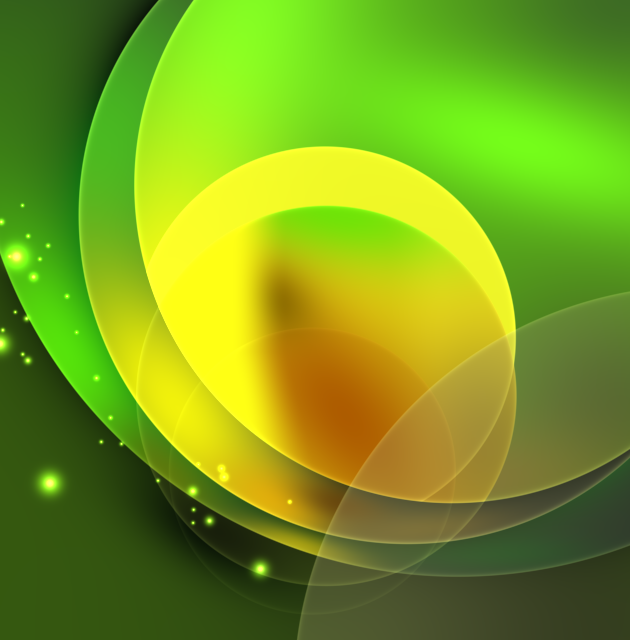
Give the GLSL for this background, as a WebGL 2 fragment shader.

```glsl
#version 300 es
precision highp float;
// Overlapping translucent discs in glowing green, yellow and amber, with sparkles along a curved rim.
uniform vec2 u_resolution;
out vec4 fragColor;

const vec3 YELLOW = vec3(1.0, 1.0, 0.08);
const vec3 LIME = vec3(0.46, 1.0, 0.1);
const vec3 AMBER = vec3(0.68, 0.36, 0.0);
const vec3 NIGHT = vec3(0.02, 0.05, 0.02);

float circle(vec2 p, vec2 center, float radius) {
    return length(p - center) - radius;
}

float cover(float d, float px) {
    return smoothstep(px, -px, d);
}

// Bright line just inside an edge
float rim(float d, float px) {
    return cover(d, px) * exp(min(d, 0.0) / 0.003);
}

// Dark falloff outside an edge
vec3 shadow(vec3 c, float d, float width, float amount, vec3 tint) {
    return mix(c, tint, amount * exp(-max(d, 0.0) / width));
}

// Soft tilted ellipse of colour
vec3 glow(vec3 c, vec2 p, vec2 center, vec2 size, float tilt, vec3 tint) {
    float s = sin(tilt), k = cos(tilt);
    vec2 q = mat2(k, -s, s, k) * (p - center) / size;
    return mix(c, tint, exp(-dot(q, q)));
}

vec3 sparkle(vec3 c, vec2 p, vec2 center, float size) {
    float d = length(p - center) / size;
    return c + vec3(0.5, 0.85, 0.08) * exp(-d * d * 0.7) + vec3(0.6, 0.5, 0.4) * exp(-d * d * 5.0);
}

float hash(float n) {
    return fract(sin(n * 12.9898) * 43758.5453);
}

vec3 backdrop(vec2 p) {
    vec3 c = vec3(0.21, 0.35, 0.06);
    c = glow(c, p, vec2(0.85, 0.0), vec2(0.45, 0.25), 0.0, vec3(0.16, 0.2, 0.09));
    return glow(c, p, vec2(0.34, 0.17), vec2(0.13, 0.06), -0.5, NIGHT);
}

vec3 outerBand(vec2 p) {
    vec3 c = vec3(0.14, 0.18, 0.14);
    c = glow(c, p, vec2(0.0, 0.82), vec2(0.35, 0.36), 0.0, vec3(0.22, 0.44, 0.09));
    c = glow(c, p, vec2(0.11, 0.45), vec2(0.25, 0.13), -1.0, vec3(0.36, 0.92, 0.04));
    c = glow(c, p, vec2(0.27, 0.26), vec2(0.1, 0.05), -0.7, vec3(0.38, 0.45, 0.02));
    c = glow(c, p, vec2(0.47, 0.15), vec2(0.1, 0.025), -0.28, vec3(0.9, 0.75, 0.06));
    return glow(c, p, vec2(0.78, 0.135), vec2(0.15, 0.03), 0.0, vec3(0.1, 0.27, 0.12));
}

vec3 middleBand(vec2 p) {
    vec3 c = vec3(0.2, 0.22, 0.17);
    c = glow(c, p, vec2(0.16, 0.78), vec2(0.25, 0.32), 0.0, vec3(0.28, 0.72, 0.13));
    c = glow(c, p, vec2(0.28, 0.36), vec2(0.26, 0.12), -0.95, vec3(1.0, 1.0, 0.02));
    c = glow(c, p, vec2(0.43, 0.22), vec2(0.1, 0.05), -0.4, vec3(0.95, 0.72, 0.02));
    c = glow(c, p, vec2(0.54, 0.21), vec2(0.08, 0.03), -0.3, vec3(0.42, 0.25, 0.03));
    return glow(c, p, vec2(0.66, 0.175), vec2(0.13, 0.03), 0.1, vec3(0.44, 0.36, 0.14));
}

vec3 innerDisc(vec2 p) {
    vec3 c = vec3(0.33, 0.65, 0.1);
    c = glow(c, p, vec2(0.98, 1.0), vec2(0.22, 0.14), 0.0, vec3(0.24, 0.42, 0.14));
    c = glow(c, p, vec2(0.82, 0.77), vec2(0.34, 0.1), -0.3, LIME);
    c = glow(c, p, vec2(0.37, 0.92), vec2(0.38, 0.17), 1.2, vec3(0.5, 1.0, 0.14));
    c = glow(c, p, vec2(0.95, 0.36), vec2(0.22, 0.2), 0.0, vec3(0.28, 0.37, 0.14));
    c = glow(c, p, vec2(0.72, 0.25), vec2(0.25, 0.09), 0.0, vec3(0.48, 0.42, 0.14));
    return glow(c, p, vec2(0.27, 0.5), vec2(0.17, 0.3), 0.0, YELLOW);
}

vec3 core(vec2 p) {
    vec3 c = vec3(0.9, 0.83, 0.07);
    c = glow(c, p, vec2(0.52, 0.67), vec2(0.25, 0.08), -0.15, vec3(0.43, 0.9, 0.03));
    c = glow(c, p, vec2(0.76, 0.3), vec2(0.13, 0.18), 0.0, vec3(0.58, 0.5, 0.1));
    c = glow(c, p, vec2(0.54, 0.35), vec2(0.22, 0.11), -0.9, AMBER);
    c = glow(c, p, vec2(0.43, 0.53), vec2(0.07, 0.05), -0.8, vec3(0.55, 0.42, 0.0));
    float fold = 0.41 + 0.25 * max(0.45 - p.y, 0.0);
    return mix(c, YELLOW, smoothstep(fold + 0.04, fold - 0.05, p.x));
}

void main() {
    vec2 p = gl_FragCoord.xy / u_resolution.y;
    float px = 1.0 / u_resolution.y;
    vec2 outerCenter = vec2(0.716, 0.859);
    float outer = circle(p, outerCenter, 0.76);
    float middle = circle(p, vec2(0.637, 0.664), 0.514);
    float inner = circle(p, vec2(0.707, 0.711), 0.497);
    float ring = circle(p, vec2(0.508, 0.473), 0.298);
    float heart = circle(p, vec2(0.51, 0.3815), 0.297);
    float small = circle(p, vec2(0.488, 0.264), 0.224);
    float veil = circle(p, vec2(1.094, -0.081), 0.635);

    // Nested large discs with shaded outer edges
    vec3 c = shadow(backdrop(p), outer, 0.05, 0.5, NIGHT);
    float upper = smoothstep(0.35, 1.0, p.y);
    vec3 band = shadow(outerBand(p), middle, 0.035, 0.35 + 0.55 * upper,
        mix(vec3(0.0, 0.5, 0.06), NIGHT, smoothstep(0.65, 0.97, p.y)));
    band = mix(band, NIGHT, 0.6 * exp(-max(middle, 0.0) / 0.02) * smoothstep(0.3, 0.1, p.y));
    c = mix(c, band, cover(outer, px));
    vec3 belt = shadow(middleBand(p), inner, 0.025, 0.5 * smoothstep(0.4, 0.6, p.x), NIGHT);
    c = mix(c, belt, cover(middle, px));
    float inside = cover(inner, px);
    c = mix(c, innerDisc(p), inside);

    // Yellow crescent around the amber core
    c = mix(c, vec3(1.0, 1.0, 0.16), 0.9 * inside * cover(ring, px) * smoothstep(0.25, 0.4, p.y));
    float heartCover = cover(heart, px);
    c = mix(c, core(p), inside * heartCover);
    c = mix(c, vec3(0.6, 0.6, 0.2), 0.13 * heartCover * (1.0 - inside));
    c = mix(c, AMBER, 0.2 * inside * cover(small, px) * smoothstep(0.38, 0.46, p.x));
    c += vec3(0.05, 0.05, 0.03) * inside * heartCover * cover(ring, px) * smoothstep(0.6, 0.7, p.x);

    // Pale veil and thin edge highlights
    c = mix(c, vec3(0.62, 0.6, 0.42), cover(veil, px) * mix(0.32, 0.1, smoothstep(0.55, 1.0, p.x - 0.4 * p.y)));
    float lines = 0.2 * rim(outer, px) + 0.32 * rim(middle, px) + 0.25 * rim(inner, px);
    lines += 0.15 * (rim(ring, px) * inside + rim(heart, px) + rim(veil, px)) + 0.06 * rim(small, px);
    c += lines * vec3(0.8, 0.9, 0.4);

    // Sparkles scattered along the outer rim
    for (int i = 0; i < 30; i++) {
        float n = float(i) + 1.0;
        float angle = mix(3.4, 4.35, hash(n));
        float radius = 0.76 + 0.15 * (hash(n + 40.0) - 0.5);
        vec2 spot = outerCenter + radius * vec2(cos(angle), sin(angle));
        c = sparkle(c, p, spot, mix(0.002, 0.006, pow(hash(n + 80.0), 2.0)));
    }
    c = sparkle(c, p, vec2(0.026, 0.599), 0.014);
    c = sparkle(c, p, vec2(0.078, 0.245), 0.014);
    c = sparkle(c, p, vec2(0.407, 0.111), 0.01);
    c = sparkle(c, p, vec2(0.0, 0.463), 0.012);
    fragColor = vec4(clamp(c, 0.0, 1.0), 1.0);
}
```
